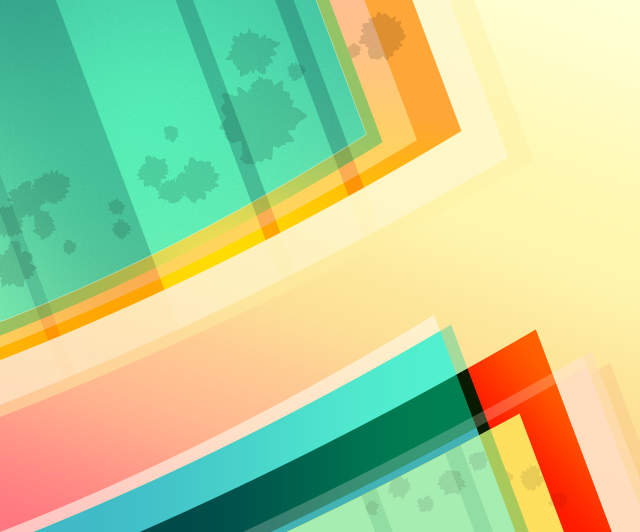
A WebGL 1 fragment shader for this background:

```glsl
precision highp float;
uniform vec2 u_resolution;

// Layout: columns lean by LEAN; arcs hold (height at left, bend)
const float LEAN = 0.375;
const float RISE = 0.39;
const float COL_TEAL = 0.594;
const float COL_OLIVE = 0.619;
const float COL_PEACH = 0.685;
const float COL_ORANGE = 0.775;
const float COL_CREAM = 0.845;
const float COL_HAZE = 0.891;
const vec2 UP_TEAL = vec2(0.605, 0.177);
const vec2 UP_OLIVE = vec2(0.631, 0.161);
const vec2 UP_PEACH = vec2(0.653, 0.137);
const vec2 UP_ORANGE = vec2(0.677, 0.123);
const vec2 UP_CREAM = vec2(0.761, 0.102);
const vec2 UP_HAZE = vec2(0.784, 0.09);
const vec2 LOW_PINK = vec2(1.0, 0.135);
const vec2 LOW_TEAL = vec2(1.025, 0.117);
const vec2 LOW_RED = vec2(1.109, 0.0956);
const vec2 LOW_GLASS = vec2(1.195, 0.0822);
const vec2 LOW_BLUE = vec2(1.22, 0.0838);
const vec2 LOW_MINT = vec2(1.233, 0.0784);
const vec3 IVORY = vec3(1.0, 0.98, 0.93);
const vec3 MINT = vec3(0.65, 0.93, 0.70);
const vec3 OLIVE = vec3(0.58, 0.77, 0.40);
const vec3 YELLOW = vec3(1.0, 0.88, 0.37);
const float BLOT_DARKNESS = 0.13;
const float GRAIN = 0.025;

vec2 hash2(vec2 p) {
  p = vec2(dot(p, vec2(127.1, 311.7)), dot(p, vec2(269.5, 183.3)));
  return fract(sin(p) * 43758.5) * 2.0 - 1.0;
}

float gradientNoise(vec2 p) {
  vec2 i = floor(p), f = fract(p), u = f * f * (3.0 - 2.0 * f);
  vec2 e = vec2(1.0, 0.0);
  float a = mix(dot(hash2(i), f), dot(hash2(i + e), f - e), u.x);
  float b = mix(dot(hash2(i + e.yx), f - e.yx), dot(hash2(i + 1.0), f - 1.0), u.x);
  return mix(a, b, u.y);
}

// Edge coverage and signed distances; y runs downward from the top
float cover(float d) { return clamp(0.5 - d * u_resolution.y, 0.0, 1.0); }

float side(vec2 p, float column) {
  return (p.x - LEAN * p.y - column) * inversesqrt(1.0 + LEAN * LEAN);
}

float bow(vec2 p, vec2 arc) {
  float slope = RISE + 2.0 * arc.y * p.x;
  return (p.y - arc.x + p.x * (RISE + arc.y * p.x)) * inversesqrt(1.0 + slope * slope);
}

float upper(vec2 p, float column, vec2 arc) { return cover(max(bow(p, arc), side(p, column))); }
float lower(vec2 p, float column, vec2 arc) { return cover(max(-bow(p, arc), side(p, column))); }
float strip(float s, float a, float b) { return cover(max(a - s, s - b)); }

float blot(vec2 p, vec2 center, float radius, float seed) {
  vec2 q = p - center;
  float r = length(q);
  vec2 dir = q / max(r, 0.0001);
  float edge = 1.0 + 0.5 * gradientNoise(dir * 1.5 + seed) + 0.45 * gradientNoise(dir * 5.0 + seed);
  return cover(r - radius * edge);
}

// Scattered ink along the two panels
float splatter(vec2 p) {
  float ink = blot(p, vec2(0.49, 0.225), 0.07, 3.7);
  for (int i = 0; i < 22; i++) {
    float k = float(i);
    vec2 h = hash2(vec2(k, 4.3));
    vec2 c = mix(vec2(0.03, 0.5), vec2(0.7, 0.07), pow(fract(k * 0.618), 1.6));
    c += vec2(0.08, 0.10) * h;
    ink = max(ink, blot(p, c, 0.012 + 0.032 * h.x * h.x, k * 2.3));
  }
  for (int i = 0; i < 8; i++) {
    float k = float(i);
    vec2 c = vec2(0.70 + 0.05 * k, 0.91 + 0.07 * hash2(vec2(k, 9.1)).y);
    ink = max(ink, 0.7 * blot(p, c, 0.012 + 0.012 * fract(k * 0.618), k + 8.0));
  }
  return ink;
}

vec3 backdrop(vec2 p) {
  float t = p.y - 0.35 * p.x;
  vec3 c = mix(vec3(1.0, 1.0, 0.84), vec3(1.0, 0.97, 0.69), smoothstep(-0.45, 0.06, t));
  c = mix(c, vec3(0.99, 0.89, 0.59), smoothstep(0.06, 0.38, t));
  c = mix(c, vec3(1.0, 0.76, 0.57), smoothstep(0.33, 0.62, t));
  return mix(c, vec3(1.0, 0.46, 0.50), smoothstep(0.55, 1.03, t));
}

void main() {
  vec2 p = gl_FragCoord.xy / u_resolution.y;
  p.y = 1.0 - p.y;
  float s = p.x - LEAN * p.y;
  float ink = splatter(p) * BLOT_DARKNESS;
  float bands = max(strip(s, -0.15, -0.122), max(strip(s, 0.33, 0.363), strip(s, 0.517, 0.552)));
  float shade = max(bands, cover(s - 0.105) * smoothstep(-0.35, 0.1, s));
  float panelY = smoothstep(0.0, 0.6, p.y);
  vec3 c = backdrop(p);

  // Upper panels, widest first
  c = mix(c, vec3(0.99, 0.94, 0.64), 0.45 * upper(p, COL_HAZE, UP_HAZE));
  c = mix(c, IVORY, (0.42 - 0.09 * shade) * upper(p, COL_CREAM, UP_CREAM));
  float glow = exp(-12.0 * pow(p.x - 0.42, 2.0)) * smoothstep(0.2, 0.48, p.y);
  vec3 warm = mix(vec3(1.0, 0.65, 0.22), vec3(1.0, 0.71, 0.02), smoothstep(0.2, 0.38, p.y));
  warm = mix(warm, vec3(1.0, 0.86, 0.0), glow) * (1.0 - vec3(0.0, 0.22, 0.1) * shade);
  c = mix(c, warm * (1.0 - ink), upper(p, COL_ORANGE, UP_ORANGE));
  vec3 peach = mix(vec3(1.0, 0.75, 0.56), vec3(1.0, 0.83, 0.36), smoothstep(0.0, 0.35, p.y));
  peach *= 1.0 - vec3(0.02, 0.18, 0.12) * shade;
  c = mix(c, peach * (1.0 - ink), upper(p, COL_PEACH, UP_PEACH));
  vec3 moss = mix(OLIVE, vec3(0.93, 0.87, 0.32), glow) * (1.0 - 0.15 * shade);
  c = mix(c, moss, upper(p, COL_OLIVE, UP_OLIVE));
  float light = exp(-9.0 * dot(p - vec2(0.29, 0.25), p - vec2(0.29, 0.25)));
  vec3 teal = mix(vec3(0.26, 0.74, 0.62), vec3(0.50, 0.93, 0.69), panelY);
  teal = mix(teal, vec3(0.33, 0.96, 0.73), 0.8 * light) * (1.0 - vec3(0.24, 0.19, 0.16) * shade);
  teal = teal * (1.0 - ink) + GRAIN * gradientNoise(p * 260.0);
  c = mix(c, teal, upper(p, COL_TEAL, UP_TEAL));
  float rim = cover(abs(max(bow(p, UP_TEAL), side(p, COL_TEAL))) - 0.0007);
  c = mix(c, IVORY, 0.45 * rim);

  // Lower panels
  c = mix(c, vec3(0.98, 0.81, 0.55), 0.65 * lower(p, COL_HAZE, LOW_MINT));
  c = mix(c, vec3(1.0, 0.87, 0.70), 0.7 * lower(p, COL_HAZE - 0.026, LOW_GLASS));
  c = mix(c, vec3(1.0, 0.87, 0.78), 0.7 * lower(p, COL_CREAM, LOW_BLUE));
  c = mix(c, IVORY, 0.6 * lower(p, COL_TEAL, LOW_PINK));
  c = mix(c, vec3(0.65, 0.86, 0.62), lower(p, COL_OLIVE, LOW_TEAL));
  float along = smoothstep(0.1, 0.85, p.x);
  c = mix(c, mix(vec3(0.25, 0.73, 0.78), vec3(0.32, 0.94, 0.81), along), lower(p, COL_TEAL, LOW_TEAL));
  float heat = smoothstep(-0.04, 0.22, s - 0.55 - 0.45 * (p.y - 0.62));
  vec3 red = mix(vec3(1.0, 0.10, 0.0), vec3(1.0, 0.38, 0.0), heat);
  vec3 deep = mix(vec3(0.0, 0.29, 0.29), vec3(0.0, 0.50, 0.32), smoothstep(0.3, 0.86, p.x));
  red = mix(red, vec3(0.04, 0.10, 0.0), cover(side(p, COL_OLIVE)));
  red = mix(red, deep, cover(side(p, COL_TEAL)));
  c = mix(c, red * (1.0 - 0.6 * ink), lower(p, COL_ORANGE, LOW_RED));

  // Glass stripe crossing the panels, then the front sheets
  float glass = lower(p, COL_CREAM, LOW_GLASS) * cover(bow(p, LOW_BLUE));
  c = mix(c, IVORY, 0.22 * glass);
  c = mix(c, vec3(0.26, 0.70, 0.71), lower(p, COL_TEAL, LOW_BLUE));
  c = mix(c, YELLOW * (1.0 - ink), lower(p, COL_PEACH, LOW_MINT));
  c = mix(c, vec3(0.66, 0.79, 0.36), lower(p, COL_OLIVE, LOW_MINT));
  vec3 sheet = MINT * (1.0 - vec3(0.12, 0.07, 0.1) * bands) * (1.0 - ink);
  c = mix(c, sheet, lower(p, COL_TEAL, LOW_MINT));

  gl_FragColor = vec4(c, 1.0);
}
```
